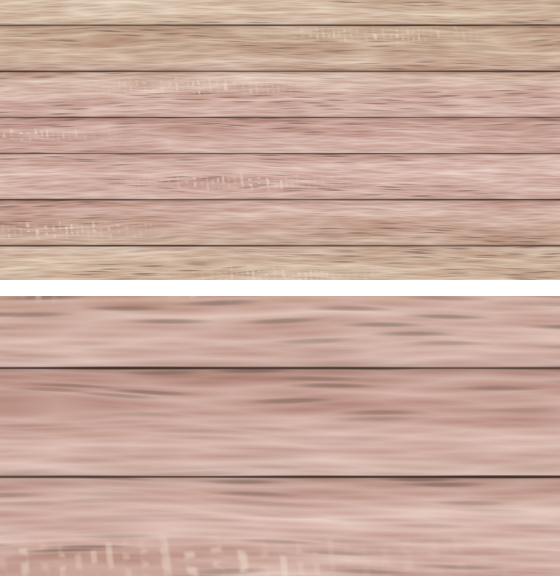
Top, the full canvas; bottom, a detail of the centre.
This texture is drawn by a Shadertoy shader. Its source:

```glsl
// Pale, weathered timber: seven horizontal planks split by thin dark seams.
// Grain is stretched cellular noise bent by layered sines; each plank gets
// its own grain, tone, swirl and patch of chalky cross-cut saw marks.

vec2 hash2(vec2 p) {
    return fract(sin(vec2(dot(p, vec2(127.1, 311.7)),
                          dot(p, vec2(269.5, 183.3)))) * 43758.5);
}

// Distance to the nearest scattered cell centre
float cells(vec2 p) {
    vec2 cell = floor(p), f = fract(p);
    float nearest = 4.0;
    for (int j = -1; j <= 1; j++)
        for (int i = -1; i <= 1; i++) {
            vec2 o = vec2(i, j);
            vec2 d = o + hash2(cell + o) - f;
            nearest = min(nearest, dot(d, d));
        }
    return sqrt(nearest);
}

// Short, slightly slanted pale strokes gathered in one patch per plank
float sawMarks(vec2 p, float plank, float v) {
    float centre = mod(0.2 + 0.65 * plank, 1.45);
    float height = max(0.25 + 0.14 * plank, 0.33);
    float x = p.x * 42.0 + 5.0 * p.y + 0.5 * sin(p.x * 23.0 + plank);
    vec2 rnd = hash2(vec2(floor(x), plank + 20.0));
    float stroke = 1.0 - smoothstep(0.08, 0.3, abs(fract(x) - 0.5));
    float reach = 1.0 - smoothstep(0.08, 0.2, abs(v - height + 0.12 * (rnd.x - 0.5)));
    float spread = (p.x - centre) / 0.27;
    float wear = smoothstep(0.2, 0.6, cells(p * vec2(30.0, 70.0)));
    return stroke * reach * exp(-spread * spread) * (0.3 + 0.7 * rnd.y) * wear;
}

void mainImage(out vec4 fragColor, in vec2 fragCoord) {
    vec2 p = fragCoord / iResolution.y;
    float px = 1.0 / iResolution.y;

    // Plank layout: even rows with a narrower one in the middle
    float row = (p.y + 0.035 * smoothstep(0.46, 0.57, p.y) - 0.1224) / 0.1645;
    float plank = floor(row), v = fract(row);

    // Bend the grain, then swell it around one swirl per plank
    vec2 g = p + vec2(3.7, 1.3) * plank;
    g.y += 0.006 * sin(3.1 * p.x + 5.0 * plank + 9.0 * p.y)
         + 0.003 * sin(8.3 * p.x - 2.0 * plank + 31.0 * p.y)
         + 0.001 * sin(21.0 * p.x + 60.0 * p.y);
    vec2 rnd = hash2(vec2(plank, 7.0));
    vec2 swirl = (vec2(p.x, v) - vec2(2.0 * rnd.x, 0.25 + 0.5 * rnd.y)) / vec2(0.13, 0.16);
    float knot = exp(-dot(swirl, swirl));
    g.y -= 0.02 * swirl.y * knot;

    // Tone from wide bands down to fine fibres
    float broad = cells(g * vec2(0.9, 13.0));
    float streak = cells(g * vec2(2.6, 43.0) + 11.0);
    float fibre = cells(g * vec2(9.0, 115.0) + 37.0);
    float tone = 0.57 + 0.5 * (broad - 0.45) + 0.55 * (streak - 0.45)
               + 0.5 * (fibre - 0.45);
    tone -= 0.09 * cos(3.1416 * plank) + 0.12 * smoothstep(0.8, 1.0, v) + 0.15 * knot;
    vec3 col = mix(vec3(0.70, 0.55, 0.49), vec3(0.89, 0.80, 0.75), tone);

    // Rosy in the middle, sandy toward the top and bottom
    float sandy = smoothstep(0.12, 0.42, abs(p.y - 0.45));
    col += mix(vec3(0.012, -0.008, 0.004), vec3(-0.005, 0.008, -0.022), sandy);

    // Dark pores, densest in the darker bands
    float pore = 1.0 - smoothstep(0.06, 0.32, cells(g * vec2(5.0, 75.0) + 53.0));
    col = mix(col, vec3(0.42, 0.35, 0.31),
              pore * (0.1 + 0.35 * smoothstep(0.5, 0.15, broad)));

    // Chalky saw marks
    col = mix(col, vec3(0.92, 0.85, 0.78), 0.75 * sawMarks(p, plank, v));

    // Seams: hairlines beside the middle plank, heavier ones elsewhere
    float seam = round(row);
    float edge = abs(row - seam) * 0.1645;
    float heavy = smoothstep(0.6, 1.4, abs(seam - 2.5));
    float width = 0.0013 + 0.0011 * heavy
                + 0.0004 * sin(7.0 * p.x + 4.0 * seam) * sin(17.0 * p.x + seam);
    float line = 1.0 - smoothstep(width - px, width + px, edge);
    col *= 1.0 - 0.13 * exp(-edge / 0.006);
    col = mix(col, vec3(0.24, 0.18, 0.15),
              line * (0.8 + 0.15 * sin(3.0 * p.x + 2.0 * seam)));

    fragColor = vec4(clamp(col, 0.0, 1.0), 1.0);
}
```
